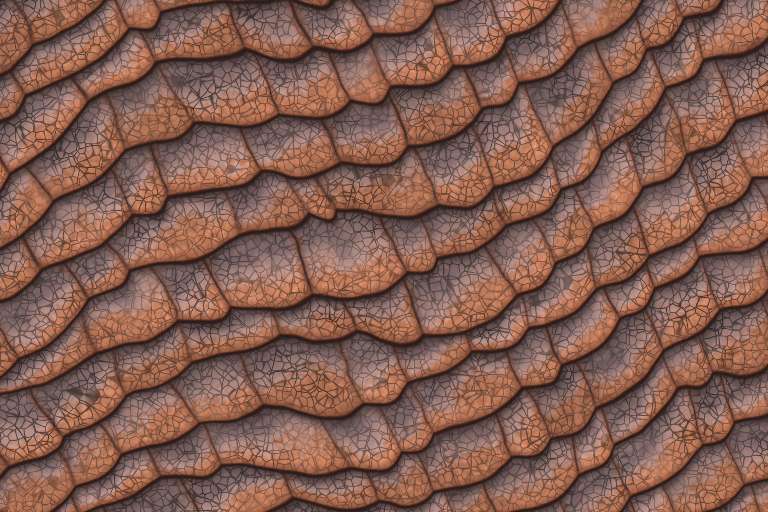
Write a WebGL 2 fragment shader that draws this texture.

```glsl
#version 300 es
precision highp float;

#define FOLDS 10.0
#define WRINKLES 5.0
#define CRACKS 58.0
#define FOLD_WANDER 0.75
#define SCALLOP 0.17
#define CRACK_DEPTH 0.55
#define ORANGE vec3(0.76, 0.49, 0.365)
#define DUST vec3(0.70, 0.55, 0.52)
#define DUSK vec3(0.46, 0.375, 0.375)
#define RUST vec3(0.48, 0.28, 0.21)
#define SHADOW vec3(0.17, 0.115, 0.11)

uniform vec2 u_resolution;
out vec4 fragColor;

vec2 hash2(vec2 c) {
    uvec2 q = uvec2(ivec2(c)) * 1664525u + 1013904223u;
    for (int i = 0; i < 2; i++) {
        q.x += q.y * 1664525u;
        q.y += q.x * 1664525u;
        q ^= q >> 16u;
    }
    return vec2(q >> 8u) / 16777216.0;
}

float gradientNoise(vec2 p) {
    vec2 c = floor(p), f = p - c;
    vec2 w = f * f * f * (f * (f * 6.0 - 15.0) + 10.0);
    vec2 e = vec2(1.0, 0.0);
    float a = dot(hash2(c) * 2.0 - 1.0, f);
    float b = dot(hash2(c + e) * 2.0 - 1.0, f - e);
    float d = dot(hash2(c + e.yx) * 2.0 - 1.0, f - e.yx);
    float g = dot(hash2(c + e.xx) * 2.0 - 1.0, f - e.xx);
    return mix(mix(a, b, w.x), mix(d, g, w.x), w.y);
}

float fbm(vec2 p) {
    float sum = 0.0, amp = 1.0;
    for (int i = 0; i < 4; i++) {
        sum += amp * gradientNoise(p);
        p = mat2(1.6, 1.2, -1.2, 1.6) * p + 7.3;
        amp *= 0.55;
    }
    return sum;
}

// Gap between the two nearest feature points: zero along the cracks
float crackGap(vec2 p) {
    vec2 c = floor(p), f = p - c;
    float near = 9.0, next = 9.0;
    for (int y = -1; y <= 1; y++)
    for (int x = -1; x <= 1; x++) {
        vec2 o = vec2(x, y);
        float d = length(o + hash2(c + o) - f);
        next = min(next, max(near, d));
        near = min(near, d);
    }
    return next - near;
}

float wrinkleEdge(float i, float row) {
    return i + 0.65 * hash2(vec2(i, row)).x;
}

// Position inside a skin segment (0..1), distance to its ends, index
vec3 segment(float u, float row) {
    float x = u + 0.6 * hash2(vec2(row, 91.0)).y;
    float i = floor(x);
    if (x < wrinkleEdge(i, row)) i -= 1.0;
    float a = wrinkleEdge(i, row), b = wrinkleEdge(i + 1.0, row);
    return vec3((x - a) / (b - a), min(x - a, b - x), i);
}

// Lower edge of a fold: wanders, and sags under each segment
float foldEdge(float row, float u, float x) {
    float sag = sin(3.14159 * pow(segment(u, row).x, 1.3));
    return row + FOLD_WANDER * gradientNoise(vec2(x * 3.2, row * 3.0 + 0.5)) - SCALLOP * sag;
}

void main() {
    vec2 p = gl_FragCoord.xy / u_resolution.y;
    float px = 1.0 / u_resolution.y;
    float blotch = fbm(p * 7.0 + 3.0);
    float grain = fbm(p * 75.0);

    // Curved coordinates across the folds (v) and along them (u)
    float v = p.y - (0.34 + 0.12 * p.y) * p.x - 0.05 * sin(5.2 * p.x);
    v += 0.035 * gradientNoise(p * 2.3 + 5.0) + 0.005 * gradientNoise(p * 22.0);
    v = FOLDS * v - v * v;
    float u = p.x + 0.6 * p.y + 0.05 * gradientNoise(p * 6.0) + 0.008 * gradientNoise(p * 27.0);
    u = WRINKLES * u + 1.2 * p.x * p.x;

    // Fold that holds this point
    float row = floor(v);
    if (v < foldEdge(row, u, p.x)) row -= 1.0;
    else if (v >= foldEdge(row + 1.0, u, p.x)) row += 1.0;
    float low = foldEdge(row, u, p.x);
    float high = max(foldEdge(row + 1.0, u, p.x), low + 0.05);
    float t = clamp((v - low) / (high - low), 0.0, 1.0);
    float toLow = max(v - low, 0.0) / FOLDS;
    float toHigh = max(high - v, 0.0) / FOLDS;
    vec3 seg = segment(u, row);
    vec2 rnd = hash2(vec2(seg.z + 40.0, row + 70.0));

    // Warm lit underside turning to dusty grey on top
    float q = t + 0.22 * (0.5 - seg.x) + 0.45 * blotch + 0.2 * grain + 0.2 * (rnd.x - 0.5);
    vec3 col = mix(ORANGE, DUST, smoothstep(0.3, 0.58, q));
    col = mix(col, DUSK, smoothstep(0.5, 0.88, q));
    col *= 0.93 + 0.12 * rnd.y + 0.22 * grain + 0.15 * blotch;

    // Cracked skin at two scales
    vec2 bent = p + 0.006 * vec2(gradientNoise(p * 40.0), gradientNoise(p * 40.0 + 17.0));
    float fine = 1.0 - smoothstep(0.0, 0.1 + px * CRACKS, crackGap(bent * CRACKS));
    float coarse = 1.0 - smoothstep(0.0, 0.04 + px * CRACKS * 0.45, crackGap(bent * CRACKS * 0.45 + 9.0));
    float depth = CRACK_DEPTH * clamp(0.75 + 0.9 * gradientNoise(p * 9.0 + 31.0), 0.25, 1.1);
    col *= 1.0 - depth * max(fine * 0.85, coarse);

    // Cross wrinkles
    float toEnd = seg.y / (WRINKLES * 1.4);
    float strength = 0.45 + 0.55 * hash2(vec2(seg.z, row + 23.0)).y;
    col = mix(col, RUST, 0.65 * strength * (1.0 - smoothstep(0.0, 0.017, toEnd)));
    col = mix(col, SHADOW, 0.8 * strength * (1.0 - smoothstep(0.0, 0.003 + px, toEnd)));

    // Deep creases between folds
    float open = 0.7 + 0.7 * gradientNoise(p * 6.0 + 50.0);
    col = mix(col, RUST, 0.6 * (1.0 - smoothstep(0.002, 0.02, toLow)));
    col = mix(col, SHADOW, 0.55 * (1.0 - smoothstep(0.0, 0.024, toHigh)));
    col = mix(col, SHADOW, 1.0 - smoothstep(0.003 * open, 0.005 * open + 2.0 * px, toHigh));
    col = mix(col, SHADOW, 0.9 * (1.0 - smoothstep(0.0, 0.003 + px, toLow)));

    fragColor = vec4(clamp(col, 0.0, 1.0), 1.0);
}
```
